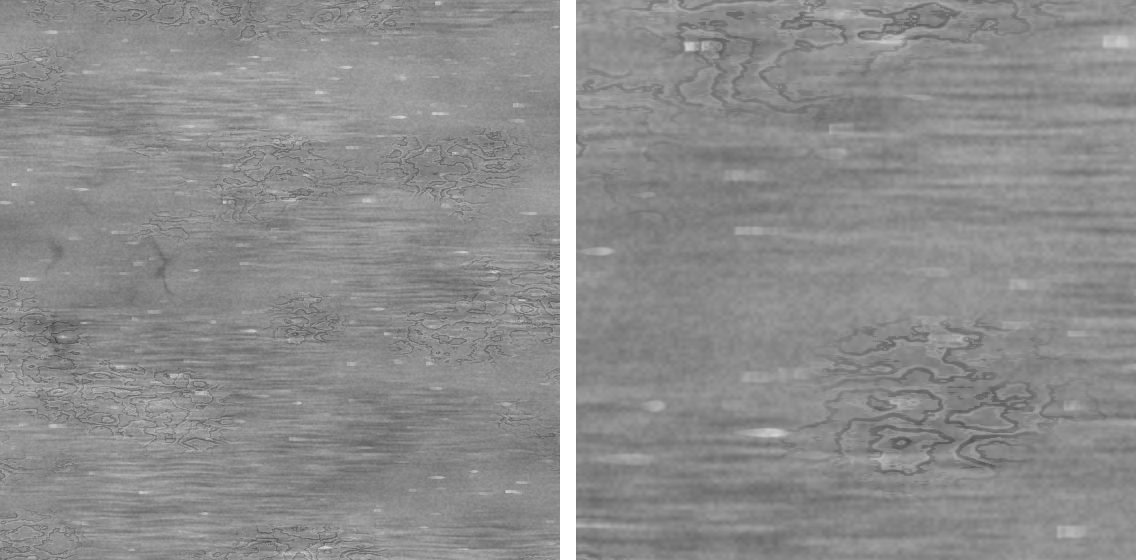
Left, the full canvas; right, a detail of the centre.
A Shadertoy shader for this texture:

```glsl
// Worn grey surface: cloudy horizontal bands, brushed streaks, flaking
// contour lines, blurred star cracks and bright sideways flecks.
// Layers of value noise, a three-nearest cell search and scattered shapes.

float hash(vec2 p) {
    vec3 q = fract(p.xyx * vec3(0.1031, 0.1030, 0.0973));
    q += dot(q, q.yzx + 33.33);
    return fract((q.x + q.y) * q.z);
}

vec2 hash2(vec2 p) {
    return vec2(hash(p + 17.3), hash(p + 71.9));
}

float noise(vec2 p) {
    vec2 i = floor(p), f = fract(p);
    f = f * f * (3.0 - 2.0 * f);
    return mix(mix(hash(i), hash(i + vec2(1, 0)), f.x),
               mix(hash(i + vec2(0, 1)), hash(i + vec2(1, 1)), f.x), f.y);
}

float fbm(vec2 p) {
    float sum = 0.0, amp = 0.52;
    for (int i = 0; i < 5; i++) {
        sum += amp * noise(p);
        p = mat2(1.9, 0.4, -0.4, 1.9) * p + 13.7;
        amp *= 0.5;
    }
    return sum;
}

// Fine horizontal brush marks, centred on zero
float streaks(vec2 p) {
    float wobble = 0.004 * noise(p * vec2(12, 6));
    p.y += wobble;
    return 0.6 * noise(p * vec2(14, 240)) + 0.4 * noise(p * vec2(38, 330) + 9.0) - 0.5;
}

// Soft dark arms around the corners where three cells meet
float starCracks(vec2 p) {
    vec2 q = p * 6.0 + 0.35 * vec2(noise(p * 22.0), noise(p * 22.0 + 40.0));
    vec2 id = floor(q);
    vec3 near = vec3(9.0);
    for (int y = -2; y <= 2; y++)
    for (int x = -2; x <= 2; x++) {
        vec2 cell = id + vec2(x, y);
        float d = length(cell + hash2(cell) - q);
        if (d < near.x) near = vec3(d, near.xy);
        else if (d < near.y) near = vec3(near.x, d, near.y);
        else near.z = min(near.z, d);
    }
    float arm = 1.0 - smoothstep(0.0, 0.13, near.y - near.x);
    float corner = 1.0 - smoothstep(0.1, 0.5, near.z - near.x);
    return arm * corner * smoothstep(0.56, 0.78, noise(p * 4.5 + 5.0));
}

// Scattered dashes: ribbed blunt ones and rounded comet-like ones
float flecks(vec2 p, vec2 cells, float density, float size) {
    vec2 id = floor(p * cells);
    float glow = 0.0;
    for (int y = -1; y <= 1; y++)
    for (int x = -1; x <= 1; x++) {
        vec2 cell = id + vec2(x, y);
        if (hash(cell + cells) > density) continue;
        vec2 rnd = hash2(cell + 3.1), shape = hash2(cell + 50.7);
        vec2 halfSize = size * vec2(mix(0.008, 0.022, shape.x), mix(0.0024, 0.0046, shape.y));
        vec2 d = (p - (cell + rnd) / cells) / halfSize;
        d.y += 0.2 * d.x * (shape.x - 0.5);
        float body;
        if (hash(cell + 91.0) < 0.45) {
            float ribs = 0.6 + 0.6 * noise(vec2(d.x * 7.0, rnd.x * 90.0));
            body = smoothstep(-1.0, -0.8, d.x) * (1.0 - smoothstep(-0.5, 1.0, d.x));
            body *= ribs * (1.0 - smoothstep(0.55, 1.1, abs(d.y)));
        } else {
            float taper = mix(0.55, 1.0, smoothstep(-1.0, 0.7, d.x));
            body = 1.0 - smoothstep(0.6, 1.1, length(vec2(d.x, d.y / taper)));
            body *= mix(0.25, 1.0, smoothstep(-1.0, 0.8, d.x));
        }
        float strength = hash(cell + 23.0);
        glow = max(glow, body * mix(0.3, 1.0, strength * strength));
    }
    return glow;
}

void mainImage(out vec4 fragColor, in vec2 fragCoord) {
    vec2 p = fragCoord / iResolution.y;

    // Clouds, long bands and fine grain
    float grey = 0.549;
    grey += 0.20 * (fbm(p * vec2(1.6, 10.0) + 2.0) - 0.5);
    grey += 0.13 * (fbm(p * vec2(9, 14) + 31.0) - 0.5);
    grey += 0.045 * (noise(p * vec2(230, 260)) - 0.5);
    grey += 0.045 * (noise(p * vec2(420, 450) + 7.0) - 0.5);

    // Brushed patches
    float brushed = smoothstep(0.44, 0.62, fbm(p * vec2(2.6, 8.0) + 60.0));
    grey += streaks(p) * mix(0.035, 0.21, brushed);

    // Flaking edges: dark on one side of each level, light on the other
    float level = 6.0 * fbm(p * vec2(17, 40) + 80.0);
    float slope = max(fwidth(level) * iResolution.y, 1.0);
    float edge = (fract(level) - 0.5) / slope;
    float flaking = smoothstep(0.49, 0.62, fbm(p * vec2(3.5, 7.0) + 110.0));
    float darkSide = 1.0 - smoothstep(0.0004, 0.0016, abs(edge + 0.0006));
    float lightSide = 1.0 - smoothstep(0.0004, 0.0018, abs(edge - 0.0014));
    grey += flaking * (0.06 * lightSide - 0.105 * darkSide);
    grey += flaking * 0.03 * (hash(vec2(floor(level + 0.5), 4.0)) - 0.5);

    // Cracks and flecks
    grey -= 0.10 * starCracks(p);
    grey += 0.24 * flecks(p, vec2(15, 26), 0.42, 1.0);
    grey += 0.11 * flecks(p + 3.7, vec2(22, 42), 0.5 * noise(p * 4.0 + 8.0) + 0.15, 0.85);

    fragColor = vec4(vec3(clamp(grey, 0.0, 1.0)), 1.0);
}
```
